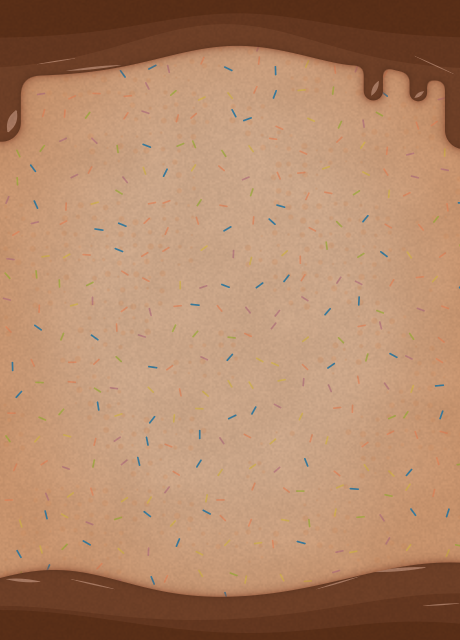
This background is drawn by a WebGL 2 fragment shader. Its source:

```glsl
#version 300 es
precision highp float;
// Biscuit sheet with scattered sprinkles, framed by dripping chocolate.
uniform vec2 u_resolution;
out vec4 fragColor;

// Design grid spanning the canvas, y pointing down.
const vec2 GRID = vec2(552.0, 768.0);
const vec3 CREAM = vec3(0.79, 0.645, 0.53);
const vec3 TOASTED = vec3(0.775, 0.57, 0.42);
const vec3 CRUST = vec3(0.58, 0.34, 0.23);
const vec3 CHOCO_LIGHT = vec3(0.425, 0.245, 0.15);
const vec3 CHOCO_MID = vec3(0.385, 0.212, 0.122);
const vec3 CHOCO_DARK = vec3(0.345, 0.18, 0.09);
const vec3 GLOSS = vec3(0.72, 0.54, 0.45);

float hash(vec2 p) {
  vec3 q = fract(vec3(p.xyx) * 0.1031);
  q += dot(q, q.yzx + 33.33);
  return fract((q.x + q.y) * q.z);
}

float noise(vec2 p) {
  vec2 i = floor(p), f = fract(p);
  f = f * f * (3.0 - 2.0 * f);
  return mix(mix(hash(i), hash(i + vec2(1, 0)), f.x),
             mix(hash(i + vec2(0, 1)), hash(i + vec2(1, 1)), f.x), f.y);
}

float bump(float x, float center, float width) {
  float t = (x - center) / width;
  return exp(-t * t);
}

float cover(float d, float px) { return clamp(0.5 - d / px, 0.0, 1.0); }

float smoothUnion(float a, float b, float k) {
  float h = max(k - abs(a - b), 0.0) / k;
  return min(a, b) - h * h * k * 0.25;
}

// Segment whose radius shrinks to nothing at both ends by taper.
float streak(vec2 p, vec2 a, vec2 b, float radius, float taper) {
  vec2 ab = b - a;
  float t = clamp(dot(p - a, ab) / dot(ab, ab), 0.0, 1.0);
  float side = 2.0 * t - 1.0;
  return length(p - a - ab * t) - radius * (1.0 - taper * side * side);
}

// Vertical drip hanging from the top down to the round tip.
float drip(vec2 p, vec2 tip, float radius) {
  return streak(p, vec2(tip.x, 30.0), tip, radius, 0.0);
}

float topChocolate(vec2 p) {
  float edge = 92.0 - 37.0 * bump(p.x, 285.0, 130.0) - 5.0 * bump(p.x, 455.0, 30.0)
             + 6.0 * smoothstep(495.0, 525.0, p.x);
  float d = smoothUnion(p.y - edge, drip(p, vec2(2, 147), 23.0), 24.0);
  d = smoothUnion(d, drip(p, vec2(448, 109), 11.5), 12.0);
  d = smoothUnion(d, drip(p, vec2(502, 111), 10.5), 12.0);
  return smoothUnion(d, drip(p, vec2(557, 156), 23.0), 12.0);
}

float bottomChocolate(vec2 p) {
  return 722.0 - 38.0 * bump(p.x, 65.0, 120.0) - 47.0 * bump(p.x, 540.0, 170.0) - p.y;
}

// Stacked waves of chocolate, darker toward the outer borders.
vec3 chocolate(vec2 p, float px) {
  float upperMid = p.y - 84.0 + 55.0 * bump(p.x, 270.0, 160.0);
  float upperDark = p.y - 46.0 + 30.0 * bump(p.x, 285.0, 150.0);
  float lowerMid = 748.0 - 21.0 * bump(p.x, 0.0, 150.0) - 36.0 * bump(p.x, 552.0, 190.0) - p.y;
  float lowerDark = 768.0 - 36.0 * bump(p.x, 0.0, 210.0) - 22.0 * bump(p.x, 500.0, 150.0) - p.y;
  vec3 c = mix(CHOCO_LIGHT, CHOCO_MID, cover(min(upperMid, lowerMid), px));
  return mix(c, CHOCO_DARK, cover(min(upperDark, lowerDark), px));
}

float gloss(vec2 p) {
  float d = streak(p, vec2(10, 157), vec2(19, 134), 5.0, 0.7);
  d = min(d, streak(p, vec2(446, 114), vec2(454, 98), 2.8, 0.8));
  d = min(d, streak(p, vec2(498, 117), vec2(508, 110), 2.2, 0.8));
  d = min(d, streak(p, vec2(80, 85), vec2(146, 78), 1.4, 1.0));
  d = min(d, streak(p, vec2(45, 77), vec2(90, 70), 0.6, 1.0));
  d = min(d, streak(p, vec2(497, 67), vec2(545, 89), 0.6, 1.0));
  d = min(d, streak(p, vec2(446, 686), vec2(510, 681), 2.0, 0.8));
  d = min(d, streak(p, vec2(380, 707), vec2(431, 692), 0.8, 1.0));
  d = min(d, streak(p, vec2(8, 695), vec2(48, 698), 1.9, 0.9));
  d = min(d, streak(p, vec2(85, 695), vec2(138, 707), 0.8, 1.0));
  return min(d, streak(p, vec2(508, 727), vec2(551, 724), 0.8, 1.0));
}

vec3 sprinkleColor(float pick) {
  if (pick < 0.2) return vec3(0.19, 0.46, 0.60);
  if (pick < 0.48) return vec3(0.86, 0.50, 0.34);
  if (pick < 0.66) return vec3(0.80, 0.68, 0.27);
  return pick < 0.83 ? vec3(0.59, 0.65, 0.21) : vec3(0.68, 0.43, 0.47);
}

// One jittered, randomly turned sprinkle per cell.
vec3 addSprinkles(vec3 base, vec2 p, float cell, float px) {
  vec2 id = floor(p / cell);
  vec2 jitter = vec2(hash(id + 3.7), hash(id + 41.3)) - 0.5;
  vec2 q = p - (id + 0.5 + jitter * 0.6) * cell;
  float angle = 6.2832 * hash(id + 77.1), pick = hash(id + 19.9);
  vec2 arm = vec2(cos(angle), sin(angle)) * (pick < 0.2 ? 4.6 : 4.1);
  float mask = cover(streak(q, -arm, arm, 1.0, 0.0), px);
  return mix(base, sprinkleColor(pick), mask * (pick < 0.2 ? 0.95 : 0.72));
}

// Faint toasted crumbs of varied size.
float crumbs(vec2 p, float cell, float px) {
  vec2 id = floor(p / cell);
  vec2 q = p / cell - id - 0.3 - 0.4 * vec2(hash(id + 5.1), hash(id + 8.3));
  float radius = cell * mix(0.06, 0.22, hash(id + 13.7));
  return cover(length(q) * cell - radius, px * 1.5) * step(0.55, noise(id * 0.4));
}

void main() {
  vec2 p = gl_FragCoord.xy / u_resolution * GRID;
  p.y = GRID.y - p.y;
  float px = GRID.y / u_resolution.y;
  float d = min(topChocolate(p), bottomChocolate(p));

  // Biscuit, toasted toward the rim and shaded beside the chocolate.
  float rim = length((p - vec2(275, 370)) / vec2(310, 420));
  vec3 color = mix(CREAM, TOASTED, smoothstep(0.4, 1.05, rim));
  color += 0.025 * (noise(p / 38.0) - 0.5);
  color = mix(color, vec3(0.80, 0.54, 0.36), 0.3 * crumbs(p, 17.0, px));
  color = addSprinkles(color, p, 32.0, px);
  color = mix(color, CRUST, 0.75 * exp(-max(d, 0.0) / 5.0));

  // Chocolate with a dark lip and glossy streaks.
  vec3 choco = chocolate(p, px) * (1.0 - 0.12 * exp(min(d, 0.0) / 3.0));
  choco = mix(choco, GLOSS, 0.75 * cover(gloss(p), px));
  color = mix(color, choco, cover(d, px));

  // Paper grain.
  float grain = noise(p / 2.2) + 0.6 * noise(vec2(p.x + p.y, p.y - p.x) / 4.0) - 0.8;
  fragColor = vec4(color * (1.0 + 0.05 * grain), 1.0);
}
```
